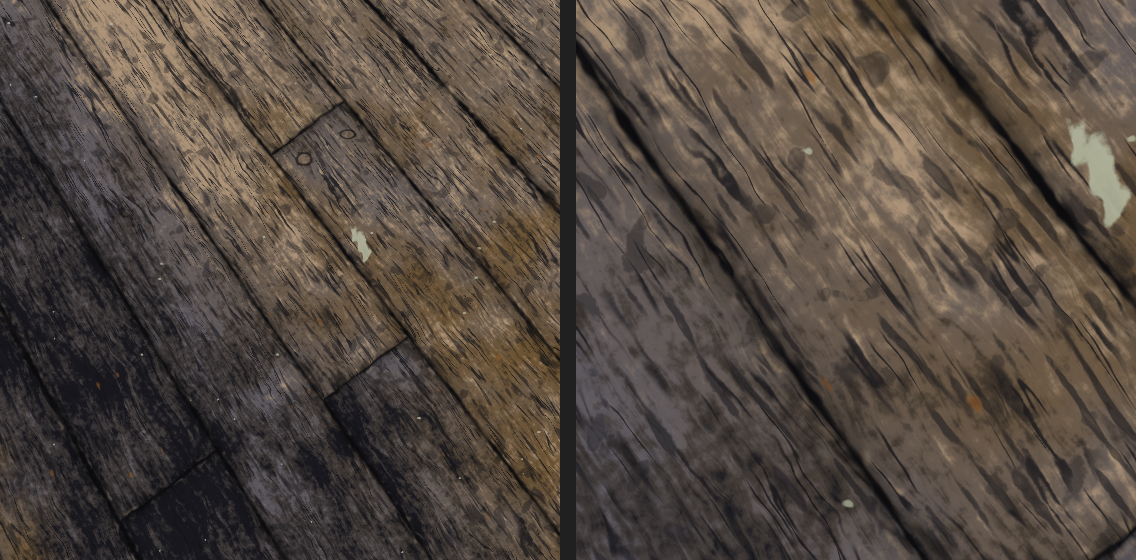
Left, the full canvas; right, a detail of the centre.
This texture is drawn by a Shadertoy shader. Its source:

```glsl
// Worn plank floor seen at a slant: straight seams fan out toward the viewer.
// Board coordinates (across, along) drive stretched gradient noise for grain,
// cracks and grime; seams, end joints, nails and paint chips go on top.
#define PITCH_FAR 0.1915   // board width at the top edge
#define PITCH_NEAR 0.262   // board width at the bottom edge
#define SEAM_WIDTH 0.0027  // half width of long seams
#define JOINT_WIDTH 0.0014 // half width of end joints
#define GRAIN_DEPTH 0.46
#define CRACK_DEPTH 0.75
#define GRIT_DEPTH 0.24

const vec3 TAR   = vec3(0.09, 0.09, 0.115);
const vec3 UMBER = vec3(0.26, 0.21, 0.15);
const vec3 OCHRE = vec3(0.43, 0.33, 0.20);
const vec3 DUST  = vec3(0.45, 0.385, 0.32);
const vec3 SLATE = vec3(0.34, 0.325, 0.35);
const vec3 WORN  = vec3(0.68, 0.58, 0.47);
const vec3 PAINT = vec3(0.72, 0.74, 0.64);
const vec3 RUST  = vec3(0.56, 0.34, 0.15);

vec2 hash2(vec2 p) {
    vec3 q = fract(p.xyx * vec3(0.1031, 0.1030, 0.0973));
    q += dot(q, q.yzx + 33.33);
    return fract((q.xx + q.yz) * q.zy);
}
float corner(vec2 cell, vec2 offset) {
    return dot(hash2(cell) * 2.0 - 1.0, offset);
}
// Gradient noise, roughly -0.8 to 0.8
float noise(vec2 p) {
    vec2 i = floor(p), f = p - i, e = vec2(1, 0);
    vec2 w = f * f * f * (f * (f * 6.0 - 15.0) + 10.0);
    float low  = mix(corner(i, f), corner(i + e, f - e), w.x);
    float high = mix(corner(i + e.yx, f - e.yx), corner(i + 1.0, f - 1.0), w.x);
    return 1.5 * mix(low, high, w.y);
}
float fbm(vec2 p) {
    float sum = 0.0, amp = 0.6;
    for (int k = 0; k < 4; k++, amp *= 0.58) {
        sum += amp * noise(p);
        p = p * 2.03 + 17.3;
    }
    return sum;
}
// Position of the end joint on a board; far outside when it has none
float jointAt(float board) {
    return board == 1.0 ? 0.512 : board == 0.0 ? 0.918 : board == -2.0 ? 0.875 : 9.0;
}
// Scattered ragged chips, one candidate per cell
float chips(vec2 p, float density) {
    vec2 cell = floor(p), h = hash2(cell + 71.0), size = hash2(cell + 13.0);
    float d = length((p - cell - 0.3 - 0.4 * h) * vec2(1.0, 0.6 + size.y));
    float r = mix(0.03, 0.15, size.y * size.y) + 0.08 * noise(p * 7.0);
    return step(size.x, density) * (1.0 - smoothstep(r * 0.5, r + 0.04, d));
}
void mainImage(out vec4 fragColor, in vec2 fragCoord) {
    vec2 p = fragCoord / iResolution.xy;
    float px = 1.0 / iResolution.y, down = 1.0 - p.y;
    // Board coordinates
    float along = 0.6 * p.x + 0.8 * down, pitch = mix(PITCH_FAR, PITCH_NEAR, down);
    float across = (p.x - mix(0.081, 0.773, down)) / pitch;
    across += 0.014 * noise(vec2(along * 9.0, floor(across + 0.5) * 5.0));
    float board = floor(across), joint = jointAt(board), past = step(joint, along);
    vec2 seed = hash2(vec2(board + 20.0, 7.0 * past + 3.0)), shift = seed * 40.0;
    // Grain and dirt layers
    float blotch = fbm(p * 7.0), grit = fbm(p * 95.0);
    float mottle = fbm(vec2(across * 3.0, along * 7.0) + shift);
    float grain = fbm(vec2(across * 13.0 + mottle * 1.5, along * 7.0) + shift);
    float fine = fbm(vec2(across * 32.0 + mottle * 3.0, along * 20.0) + shift);
    // Tarred band at left, sheen on the worn centre board, grime past joints
    float warm = smoothstep(-1.25, 0.9, across + 0.6 * blotch - 0.35 * smoothstep(0.6, 1.0, along));
    warm = max(warm, 0.8 * (1.0 - smoothstep(-3.0, -2.1, across + 0.4 * blotch)));
    float bend = (across - 0.55) / 0.8;
    float sheen = exp(-bend * bend) * (1.0 - smoothstep(0.25, 0.95, along));
    float grime = past * exp(-4.0 * (along - joint));
    float tone = 0.22 + 0.35 * warm + 0.2 * sheen + 0.12 * p.y * p.y - 0.17 * grime
        + 0.1 * (seed.x - 0.5) + 0.28 * mottle + 0.16 * blotch
        + GRAIN_DEPTH * (0.5 * grain + 0.5 * fine) + GRIT_DEPTH * grit;
    // Tone to colour
    float cool = clamp(1.15 - warm + 0.5 * grime + 0.5 * blotch, 0.0, 1.0);
    vec3 mid = mix(OCHRE, DUST, smoothstep(0.2, 0.9, p.y + 0.5 * blotch));
    mid = mix(mid, SLATE * 1.08, cool);
    vec3 col = mix(TAR, mix(UMBER, SLATE * 0.72, 0.7 * cool), smoothstep(0.05, 0.32, tone));
    col = mix(col, mid, smoothstep(0.28, 0.54, tone));
    col = mix(col, WORN, smoothstep(0.56, 0.94, tone));
    // Hairline cracks at two scales, thin gouges and small dents
    float cracks = 0.0;
    for (float k = 1.0; k < 2.5; k++) {
        float split = abs(noise(vec2(across * 11.0 * k + mottle, along * 3.5 * k) + shift));
        float open = smoothstep(0.0, 0.35, noise(vec2(across * 5.0, along * 9.0) * k + shift + 9.0));
        cracks = max(cracks, open * (1.0 - smoothstep(0.01, 0.065 * k, split + 0.04 * grit)));
    }
    float gouge = smoothstep(0.25, 0.5, noise(vec2(across * 24.0, along * 17.0) + shift) + 0.3 * grit);
    float dent = smoothstep(0.38, 0.55, noise(p * 42.0) + 0.35 * grit + 0.2 * blotch);
    col = mix(col, TAR * 0.8, CRACK_DEPTH * max(cracks, max(0.7 * gouge, 0.5 * dent)));
    // Pale and rusty chips
    col = mix(col, PAINT, 0.75 * chips(p * 37.0, 0.035));
    col = mix(col, RUST, 0.55 * chips(vec2(across * 6.0, along * 13.0), 0.05));
    // Paint smear beside the central seam
    vec2 smear = mat2(0.9, -0.44, 0.44, 0.9) * (p - vec2(0.645, 0.563));
    float smearDist = length(smear / vec2(0.013, 0.031)) + 0.8 * noise(p * vec2(90, 45)) + 0.3 * grit;
    col = mix(col, PAINT, 0.85 * (1.0 - smoothstep(0.7, 1.0, smearDist)));
    // Nail heads below the upper joint
    for (int k = 0; k < 2; k++) {
        vec2 q = p - vec2(0.543, 0.716) - float(k) * vec2(0.078, 0.044);
        float d = length(q * vec2(1.0, 1.2 + 0.5 * float(k))) + 0.003 * grit;
        col *= 1.0 - 0.5 * (1.0 - smoothstep(0.001, 0.003 + px, abs(d - 0.0125)));
        col = mix(col, DUST * (1.0 + 0.5 * grit), 0.75 * (1.0 - smoothstep(0.010, 0.012, d)));
    }
    // Ragged, broken seams and joints with a dirty margin and chipped bright lips
    float seamId = floor(across + 0.5), seam = abs(across - seamId) * pitch * 0.82;
    float ragged = 1.0 + 0.9 * noise(p * 33.0) + 0.8 * noise(p * 90.0) + 0.5 * grit;
    float seamWidth = SEAM_WIDTH * ragged * mix(0.7, 1.25, hash2(vec2(seamId + 9.0, 4.0)).x);
    float jointDist = abs(along - joint + 0.003 * noise(p * 45.0));
    float gap = min(seam - seamWidth, jointDist - JOINT_WIDTH * ragged);
    float depth = 0.6 + 0.36 * smoothstep(-0.35, 0.1, noise(vec2(along * 14.0, seamId * 3.7)));
    col *= 1.0 - 0.4 * exp(-max(gap, 0.0) * 120.0);
    col += 0.2 * WORN * smoothstep(0.1, 0.5, noise(p * 60.0)) * exp(-pow(gap * 350.0 - 1.4, 2.0));
    col = mix(col, TAR * 0.45, depth * (1.0 - smoothstep(-0.001 - px, 0.001 + px, gap)));
    fragColor = vec4(clamp(col, 0.0, 1.0), 1.0);
}
```
